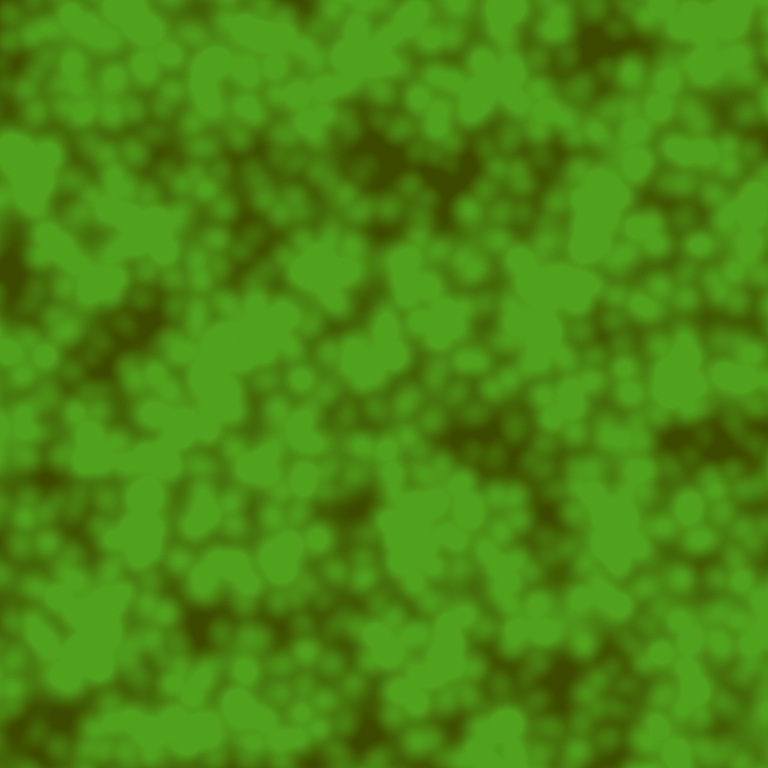
This texture is drawn by a Shadertoy shader. Its source:

```glsl
// Mossy green foliage: soft round clumps at three scales over dark olive gaps.

vec2 hash22(vec2 p) {
    vec3 q = fract(p.xyx * vec3(0.1031, 0.1030, 0.0973));
    q += dot(q, q.yzx + 33.33);
    return fract((q.xx + q.yz) * q.zy);
}

// Smooth cellular noise: one round bump per jittered cell, blended softly
float clumps(vec2 p, float seed) {
    vec2 cell = floor(p);
    float sum = 0.0;
    for (int y = -1; y <= 1; y++) {
        for (int x = -1; x <= 1; x++) {
            vec2 id = cell + vec2(x, y);
            vec2 toCenter = id + hash22(id + seed) - p;
            sum += exp(-9.0 * dot(toCenter, toCenter));
        }
    }
    return pow(sum, 1.0 / 3.0);
}

void mainImage(out vec4 fragColor, in vec2 fragCoord) {
    vec2 uv = fragCoord / iResolution.y;

    // Large masses, medium lobes and small leaves
    float cover = 0.80 * clumps(uv * 6.5, 17.0)
                + 0.80 * clumps(uv * 13.5 + 0.37, 71.0)
                + 0.60 * clumps(uv * 28.0 + 0.61, 139.0);

    // Clipping the top gives the flat, crisp-edged bright patches
    float light = clamp(cover - 0.63, 0.0, 1.0);

    vec3 shadowOlive = vec3(0.235, 0.290, -0.010);
    vec3 leafGreen = vec3(0.314, 0.635, 0.112);
    vec3 color = max(mix(shadowOlive, leafGreen, light), 0.0);
    fragColor = vec4(color, 1.0);
}
```
